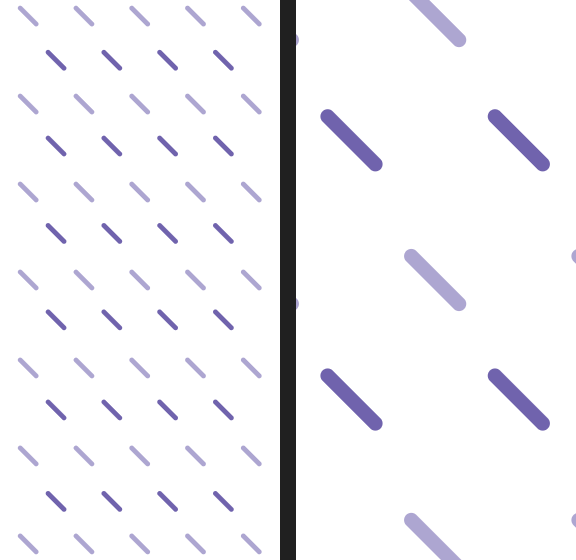
Left: the whole. Right: its middle third, enlarged.
This pattern is drawn by a Shadertoy shader. Its source:

```glsl
// Two interleaved grids of short, round-capped diagonal dashes on white:
// a pale 5 x 7 grid, and a dark 4 x 6 grid set in its gaps. Each pixel finds
// its nearest dash and shades it by capsule distance. Unit: canvas height.

const vec3 PAPER = vec3(1.0);
const vec3 PALE_VIOLET = vec3(0.68, 0.65, 0.82);
const vec3 DARK_VIOLET = vec3(0.44, 0.39, 0.68);

const vec2 SPACING = vec2(0.0996, 0.1571);
const vec2 PALE_COUNT = vec2(5.0, 7.0);
const vec2 DARK_COUNT = vec2(4.0, 6.0);
const vec2 GRID_CENTER = vec2(-0.0005, 0.0);
const vec2 DASH_HALF = vec2(0.0142, -0.0142); // center to cap center
const float DASH_RADIUS = 0.0043;

// Vertical drift of the dark rows, bottom to top
const float DARK_DRIFT[6] = float[6](-0.0026, 0.0036, 0.0074, 0.0046, 0.0036, -0.0003);

// Index of the nearest cell in a centered grid of limited size
vec2 nearestCell(vec2 p, vec2 count) {
    return clamp(floor(p / SPACING + 0.5 * count), vec2(0.0), count - 1.0);
}

vec2 cellCenter(vec2 cell, vec2 count) {
    return (cell - 0.5 * (count - 1.0)) * SPACING;
}

// Signed distance to a dash centered on the origin
float dashDistance(vec2 p) {
    float along = clamp(dot(p, DASH_HALF) / dot(DASH_HALF, DASH_HALF), -1.0, 1.0);
    return length(p - along * DASH_HALF) - DASH_RADIUS;
}

// Edge smoothed over one pixel
float coverage(float dist) {
    return clamp(0.5 - dist * iResolution.y, 0.0, 1.0);
}

void mainImage(out vec4 fragColor, in vec2 fragCoord) {
    vec2 p = (fragCoord - 0.5 * iResolution.xy) / iResolution.y - GRID_CENTER;

    // Pale grid
    vec2 paleCell = nearestCell(p, PALE_COUNT);
    float pale = dashDistance(p - cellCenter(paleCell, PALE_COUNT));

    // Dark grid, each row shifted by its drift
    vec2 darkCell = nearestCell(p, DARK_COUNT);
    vec2 darkCenter = cellCenter(darkCell, DARK_COUNT);
    darkCenter.y += DARK_DRIFT[int(darkCell.y)];
    float dark = dashDistance(p - darkCenter);

    vec3 color = mix(PAPER, PALE_VIOLET, coverage(pale));
    color = mix(color, DARK_VIOLET, coverage(dark));
    fragColor = vec4(color, 1.0);
}
```
